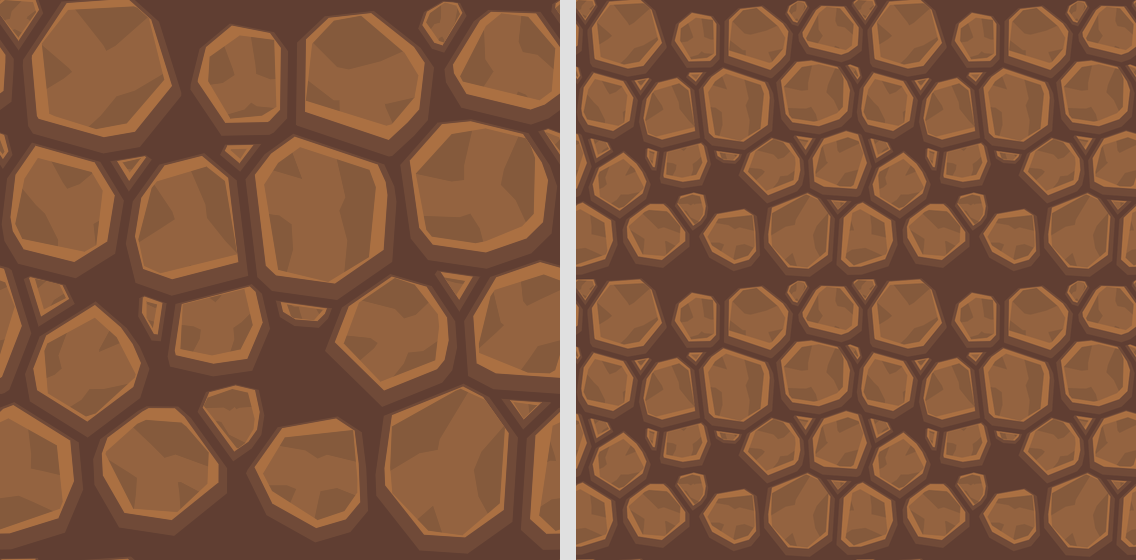
Left, the tile; right, the same tile 2 across and 2 down.
Give the GLSL for this texture, as a three.js fragment shader.

```glsl
// Cartoon cobblestones: flat-shaded angular stones in dark mortar, seamlessly tiling.
// A wrapped power diagram of large stones and gap pebbles is cut by rough polygons;
// each edge is inset unevenly to give a dark skirt, a bright rim and a two-tone face.

#define GRID 4.0          // stones per side, even so that staggered rows wrap
#define JITTER 0.42       // stone displacement in grid cells
#define STONE_MIN 0.098
#define STONE_MAX 0.158
#define PEBBLE_SHARE 0.55
#define GAP 0.008         // half width of the narrowest joint
#define SKIRT 0.0145      // mean width of the dark side
#define SKIRT_DROP 0.0115 // extra skirt below, less above
#define RIM 0.022         // widest untilted rim
#define RIM_TILT 0.2      // taper of the rim along an edge
#define SOFT 0.0011       // edge smoothing

const float TAU = 6.2831853;
const vec3 MORTAR = vec3(0.376, 0.245, 0.196);
const vec3 SIDE = vec3(0.44, 0.29, 0.22);
const vec3 FACE_DARK = vec3(0.522, 0.354, 0.235);
const vec3 FACE_LIGHT = vec3(0.582, 0.39, 0.25);
const vec3 RIM_COLOR = vec3(0.67, 0.44, 0.26);

varying vec2 vUv;

float hash(float id, float salt) {
  return fract(sin(id * 12.9898 + salt * 78.233 + 1.7) * 43758.545);
}

float cellId(vec2 cell) {
  vec2 wrapped = mod(cell, GRID);
  return wrapped.x + GRID * wrapped.y;
}

// Large stone of a cell: centre, radius, id
vec4 stone(vec2 cell) {
  float id = cellId(cell);
  vec2 jitter = vec2(hash(id, 1.0), hash(id, 2.0)) - 0.5;
  vec2 stagger = vec2(0.25 + 0.5 * mod(cell.y, 2.0), 0.5);
  return vec4((cell + stagger + JITTER * jitter) / GRID,
              mix(STONE_MIN, STONE_MAX, hash(id, 3.0)), id);
}

// Pebble between three stones; a negative radius marks an empty gap
vec4 pebble(vec2 cell) {
  vec4 a = stone(cell);
  vec4 b = stone(cell + vec2(1.0, 0.0));
  vec4 c = stone(cell + vec2(mod(cell.y, 2.0), 1.0));
  vec3 weight = 1.0 / vec3(a.z, b.z, c.z);
  vec2 centre = (a.xy * weight.x + b.xy * weight.y + c.xy * weight.z) / dot(weight, vec3(1.0));
  float id = a.w + GRID * GRID;
  float radius = hash(id, 4.0) < PEBBLE_SHARE ? mix(0.042, 0.068, hash(id, 3.0)) : -1.0;
  return vec4(centre, radius, id);
}

vec4 site(vec2 cell, int layer) {
  if (layer == 0) return stone(cell);
  return pebble(cell);
}

float power(vec2 p, vec4 s) {
  vec2 q = p - s.xy;
  return dot(q, q) - s.z * abs(s.z);
}

// Cut by one edge; depths hold the inner distances of stone, face and rimless face
void cutEdge(float inside, vec2 normal, vec2 q, float scale, float seed, inout vec3 depths) {
  float face = inside - scale * (SKIRT - SKIRT_DROP * normal.y);
  float taper = RIM_TILT * (hash(seed, 6.0) - 0.5) * dot(q, vec2(-normal.y, normal.x));
  float rim = max(scale * RIM * hash(seed, 5.0) + taper, 0.0);
  depths = min(depths, vec3(inside, face, face - rim));
}

// Light ridges: three bent, widening bands from the centre
float ridges(vec2 q, float radius, float id) {
  float light = -1.0;
  for (int k = 0; k < 3; k++) {
    float salt = 40.0 + float(k);
    float angle = TAU * (hash(id, 39.0) + (float(k) + 0.5 * hash(id, salt)) / 3.0);
    vec2 dir = vec2(cos(angle), sin(angle));
    float along = dot(q, dir);
    float bend = (hash(id, salt + 5.0) - 0.5) * 1.6 * max(along - 0.32 * radius, 0.0);
    float across = abs(dot(q, vec2(-dir.y, dir.x)) + bend);
    float width = radius * mix(0.17, 0.3, hash(id, salt + 10.0)) + 0.1 * along;
    light = max(light, min(width - across, along + 0.2 * radius));
  }
  return light;
}

float cover(float d) { return smoothstep(-SOFT, SOFT, d); }

void main() {
  vec2 base = floor(vUv * GRID);

  // Owner of this point
  vec4 own = vec4(0.0);
  float best = 10.0;
  for (int layer = 0; layer < 2; layer++)
    for (int j = -2; j <= 2; j++)
      for (int i = -2; i <= 2; i++) {
        vec4 s = site(base + vec2(float(i), float(j)), layer);
        float pw = power(vUv, s);
        if (pw < best) { best = pw; own = s; }
      }

  // Straight joints with the neighbours
  vec2 q = vUv - own.xy;
  float scale = clamp(own.z / 0.115, 0.45, 1.1);
  vec3 depths = vec3(1.0);
  for (int layer = 0; layer < 2; layer++)
    for (int j = -2; j <= 2; j++)
      for (int i = -2; i <= 2; i++) {
        vec4 s = site(base + vec2(float(i), float(j)), layer);
        vec2 span = s.xy - own.xy;
        float reach = length(span);
        if (reach > 0.001 && s.z > 0.0)
          cutEdge(0.5 * (power(vUv, s) - best) / reach - GAP, span / reach, q, scale,
                  own.w + 37.0 * s.w, depths);
      }

  // Rough polygon that chips the corners
  for (int k = 0; k < 8; k++) {
    float salt = 10.0 + float(k);
    float angle = TAU * (float(k) + 0.6 * hash(own.w, salt) + hash(own.w, 9.0)) / 8.0;
    vec2 normal = vec2(cos(angle), sin(angle));
    float apothem = own.z * mix(0.88, 1.07, hash(own.w, salt + 10.0));
    cutEdge(apothem - dot(q, normal), normal, q, scale, own.w + 53.0 * salt, depths);
  }

  // Flat colours from the mortar up
  vec3 face = mix(FACE_DARK, FACE_LIGHT, cover(ridges(q, own.z, own.w)));
  vec3 color = mix(MORTAR, SIDE, cover(depths.x));
  color = mix(color, RIM_COLOR, cover(depths.y));
  color = mix(color, face, cover(depths.z));
  gl_FragColor = vec4(color, 1.0);
}
```
